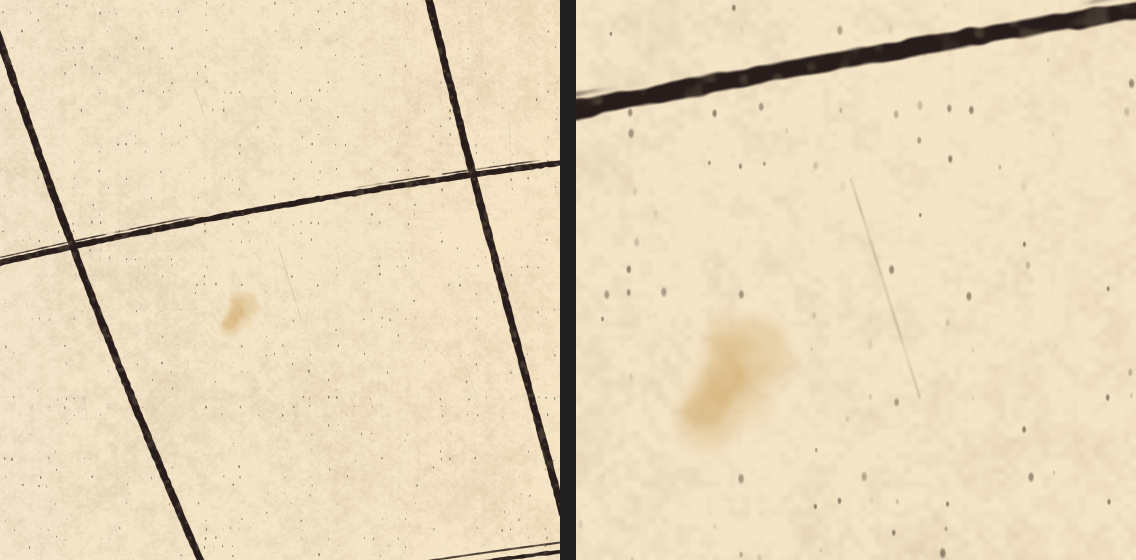
Left, the full canvas; right, a detail of the centre.
Reproduce this texture procedurally as a Shadertoy shader.

```glsl
// Aged cream paper crossed by curved, hand-inked map grid lines, with flecks, scratches and a stain.

const vec3 PAPER = vec3(0.957, 0.897, 0.780);
const vec3 PAPER_SHADE = vec3(0.885, 0.810, 0.690);
const vec3 INK = vec3(0.155, 0.112, 0.100);
const vec3 INK_WORN = vec3(0.270, 0.225, 0.190);
const vec3 FLECK = vec3(0.460, 0.400, 0.330);
const vec3 STAIN = vec3(0.800, 0.640, 0.380);

// Curves as constant, linear and quadratic coefficients
const vec3 MERIDIAN_LEFT = vec3(-0.0235, 0.3233, 0.058);
const vec3 MERIDIAN_RIGHT = vec3(0.766, 0.2475, 0.0145);
const vec3 PARALLEL = vec3(0.531, 0.228, -0.050);
const float ROW_SPACING = 0.694;

const float MERIDIAN_HALF = 0.0066;
const float PARALLEL_HALF = 0.0053;
const float HAIRLINE_HALF = 0.0012;
const float EDGE_WEAR = 0.0028;
const float EDGE_SOFT = 0.0013;
const float FLECK_CELLS = 64.0;
const int SCRATCHES = 9;
const vec2 STAIN_CENTER = vec2(0.421, 0.436);

float hash(vec2 p) {
    return fract(sin(dot(p, vec2(127.1, 311.7))) * 43758.55);
}

float noise(vec2 p) {
    vec2 i = floor(p), f = fract(p);
    f = f * f * (3.0 - 2.0 * f);
    return mix(mix(hash(i), hash(i + vec2(1, 0)), f.x),
               mix(hash(i + vec2(0, 1)), hash(i + vec2(1, 1)), f.x), f.y);
}

float fbm(vec2 p) {
    float sum = 0.0, amp = 0.5;
    for (int i = 0; i < 4; i++) {
        sum += amp * noise(p);
        p = p * 2.03 + 17.0;
        amp *= 0.5;
    }
    return sum / 0.9375;
}

// Signed distance from height v to a quadratic curve over t
float curveDist(float t, float v, vec3 c) {
    float slope = c.y + 2.0 * c.z * t;
    return (v - (c.x + t * (c.y + t * c.z))) / sqrt(1.0 + slope * slope);
}

float segmentDist(vec2 p, vec2 a, vec2 b) {
    vec2 ab = b - a;
    return length(p - a - ab * clamp(dot(p - a, ab) / dot(ab, ab), 0.0, 1.0));
}

float stroke(float d, float halfWidth) {
    float soft = max(EDGE_SOFT, 0.75 / iResolution.y);
    return 1.0 - smoothstep(-soft, soft, abs(d) - halfWidth);
}

float gridInk(vec2 p) {
    float wear = EDGE_WEAR * (0.6 * noise(p * 120.0) + 0.4 * noise(p * 38.0) - 0.5);
    float ink = 0.0;
    for (int i = 0; i < 2; i++) {
        float row = float(i);
        vec3 meridian = mix(MERIDIAN_LEFT, MERIDIAN_RIGHT, row);
        ink = max(ink, stroke(curveDist(1.0 - p.y, p.x, meridian), MERIDIAN_HALF + wear));

        // Each parallel has a hairline above it that merges mid-sheet
        float d = curveDist(p.x, p.y + row * ROW_SPACING, PARALLEL);
        ink = max(ink, stroke(d, PARALLEL_HALF - 0.0018 * row + wear));
        float shown = smoothstep(0.12, 0.19, abs(p.x - 0.49));
        shown *= mix(smoothstep(0.2, 0.5, noise(p * 45.0)), 1.0, row);
        float hairline = stroke(d - 0.009 - 0.007 * row, HAIRLINE_HALF + 0.0006 * row + 0.4 * wear);
        ink = max(ink, hairline * shown * 0.85);
    }
    return ink;
}

// One jittered, upright speck per cell; most are faint or absent
float flecks(vec2 p) {
    vec2 q = p * FLECK_CELLS, cell = floor(q);
    vec2 center = 0.3 + 0.4 * vec2(hash(cell + 3.1), hash(cell + 7.7));
    vec2 d = (fract(q) - center) * vec2(1.5, 0.9);
    float size = mix(0.10, 0.24, hash(cell + 5.3));
    float strength = smoothstep(0.72, 1.0, hash(cell + 11.9));
    return strength * strength * (1.0 - smoothstep(0.3 * size, size, length(d)));
}

float scratches(vec2 p) {
    float mark = 0.0;
    for (int i = 0; i < SCRATCHES; i++) {
        vec2 seed = vec2(float(i), 4.7);
        vec2 a = vec2(hash(seed), hash(seed + 2.3));
        vec2 b = a + vec2(0.03 * hash(seed + 5.1) - 0.005, -0.03 - 0.07 * hash(seed + 8.9));
        mark = max(mark, stroke(segmentDist(p, a, b), 0.0004) * (0.15 + 0.3 * hash(seed + 6.4)));
    }
    mark = max(mark, 0.4 * stroke(segmentDist(p, vec2(0.497, 0.56), vec2(0.538, 0.43)), 0.0005));
    return mark * (0.3 + 0.7 * noise(p * 70.0));
}

float stain(vec2 p) {
    vec2 d = p - STAIN_CENTER + 0.012 * (vec2(noise(p * 60.0), noise(p * 60.0 + 9.0)) - 0.5);
    float halo = 1.0 - smoothstep(0.012, 0.034, segmentDist(d, vec2(-0.004, -0.012), vec2(0.016, 0.022)));
    float core = 1.0 - smoothstep(0.004, 0.020, segmentDist(d, vec2(-0.012, -0.007), vec2(0.008, 0.013)));
    return 0.28 * halo + 0.36 * core * (0.6 + 0.4 * noise(p * 130.0));
}

void mainImage(out vec4 fragColor, in vec2 fragCoord) {
    vec2 p = fragCoord / iResolution.xy;

    // Paper: broad blotches, fibre mottling and fine grain
    float shade = 0.55 * fbm(p * 7.0) + 0.75 * fbm(p * 55.0) + 0.45 * noise(p * 230.0);
    vec3 color = mix(PAPER, PAPER_SHADE, clamp((shade - 0.72) * 1.25, 0.0, 1.0));
    color += vec3(0.008, 0.0, -0.016) * (p.x - 0.5);

    // Wear, then ink on top
    color = mix(color, STAIN, stain(p));
    color = mix(color, FLECK, 0.75 * flecks(p));
    color = mix(color, FLECK, scratches(p));
    vec3 ink = mix(INK, INK_WORN, smoothstep(0.45, 0.95, noise(p * 150.0)));
    color = mix(color, ink, gridInk(p));

    fragColor = vec4(color, 1.0);
}
```
